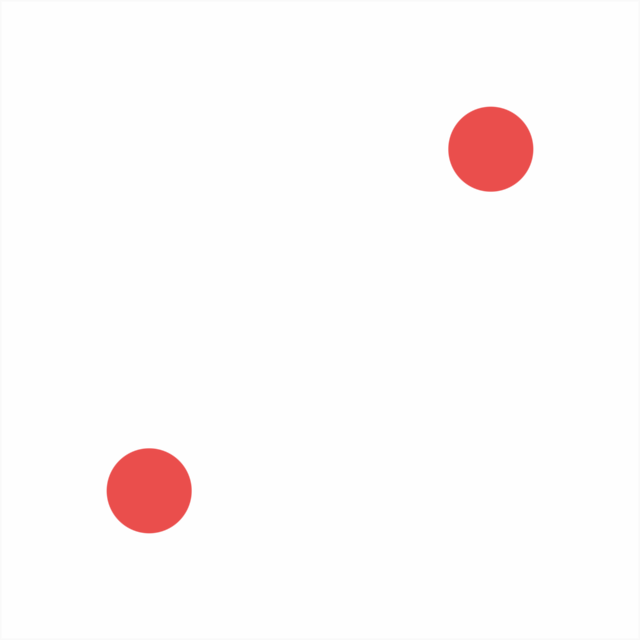
A three.js fragment shader for this background:

```glsl
varying vec2 vUv;

const vec3 PAPER_COLOR = vec3(0.998);
const vec3 BORDER_COLOR = vec3(0.975);
const vec3 DOT_COLOR = vec3(0.918, 0.304, 0.3);
const int DOT_COUNT = 2;
const float DOT_OFFSET = 0.2669;   // from the centre, along each axis
const float DOT_RADIUS = 0.0664;
const float BORDER_WIDTH = 0.0025;
const float EDGE_SOFTNESS = 0.0015;

float circleDistance(vec2 point, vec2 center, float radius) {
  return length(point - center) - radius;
}

float fillMask(float signedDistance) {
  return 1.0 - smoothstep(-EDGE_SOFTNESS, EDGE_SOFTNESS, signedDistance);
}

void main() {
  // Paper with a faint border
  vec2 fromCenter = vUv - 0.5;
  float edgeDistance = 0.5 - max(abs(fromCenter.x), abs(fromCenter.y));
  vec3 color = mix(PAPER_COLOR, BORDER_COLOR, fillMask(edgeDistance - BORDER_WIDTH));

  // Dots on the rising diagonal
  float dotDistance = 1.0;
  for (int i = 0; i < DOT_COUNT; i++) {
    float side = 2.0 * float(i) - 1.0;
    vec2 center = vec2(side * DOT_OFFSET);
    dotDistance = min(dotDistance, circleDistance(fromCenter, center, DOT_RADIUS));
  }
  color = mix(color, DOT_COLOR, fillMask(dotDistance));

  gl_FragColor = vec4(color, 1.0);
}
```
